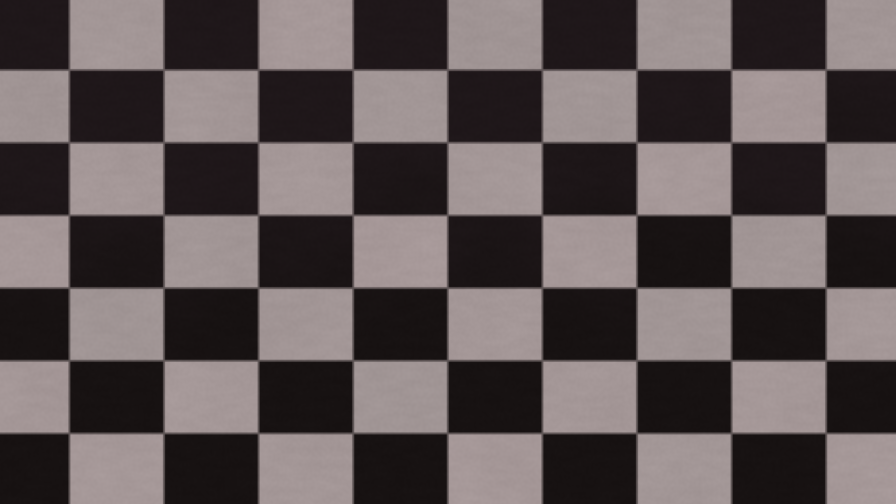
A WebGL 1 fragment shader for this pattern:

```glsl
precision highp float;

uniform vec2 u_resolution;

float hash(vec2 cell) {
  vec3 q = fract(vec3(cell.xyx) * 0.1031);
  q += dot(q, q.yzx + 33.33);
  return fract((q.x + q.y) * q.z);
}

vec2 gradient(vec2 lattice) {
  float angle = 6.2832 * hash(lattice + 57.0);
  return vec2(cos(angle), sin(angle));
}

float gradientNoise(vec2 p) {
  vec2 i = floor(p);
  vec2 f = fract(p);
  vec2 u = f * f * f * (f * (f * 6.0 - 15.0) + 10.0);
  vec2 e = vec2(1.0, 0.0);
  float bottom = mix(dot(gradient(i), f), dot(gradient(i + e.xy), f - e.xy), u.x);
  float top = mix(dot(gradient(i + e.yx), f - e.yx), dot(gradient(i + e.xx), f - e.xx), u.x);
  return mix(bottom, top, u.y);
}

void main() {
  vec2 p = gl_FragCoord.xy / u_resolution.y;

  // Grid of slightly wide rectangles, cropped at the borders
  vec2 pitch = vec2(0.1877, 0.1442);
  vec2 grid = (p - vec2(0.1377, 0.1400)) / pitch;
  vec2 cell = floor(grid);
  vec2 edgeDistance = (0.5 - abs(fract(grid) - 0.5)) * pitch;

  // Soft square waves: their product alternates and leaves grey seams
  float softness = max(0.0037, 0.9 / u_resolution.y);
  vec2 wave = smoothstep(0.0, softness, edgeDistance) * (1.0 - 2.0 * mod(cell, 2.0));
  float lightness = 0.5 - 0.5 * wave.x * wave.y;

  // Faint stains, horizontal smears and a tint for each tile
  float stain = gradientNoise(p * 7.0);
  float smear = gradientNoise(p * vec2(22.0, 60.0) + 9.0);
  float grain = gradientNoise(p * 130.0);
  float tint = hash(cell + 20.0) - 0.5;

  // Dark tiles fade a little towards the top
  float fade = smoothstep(0.3, 0.8, p.y + 0.3 * tint + 0.15 * stain);
  vec3 dark = mix(vec3(0.09, 0.07, 0.07), vec3(0.12, 0.09, 0.10), fade);
  dark += 0.006 * smear + 0.006 * grain;

  vec3 light = vec3(0.64, 0.59, 0.59) + tint * vec3(0.024, 0.012, 0.014);
  light += 0.016 * stain + 0.016 * smear + 0.012 * grain;

  gl_FragColor = vec4(mix(dark, light, lightness), 1.0);
}
```
